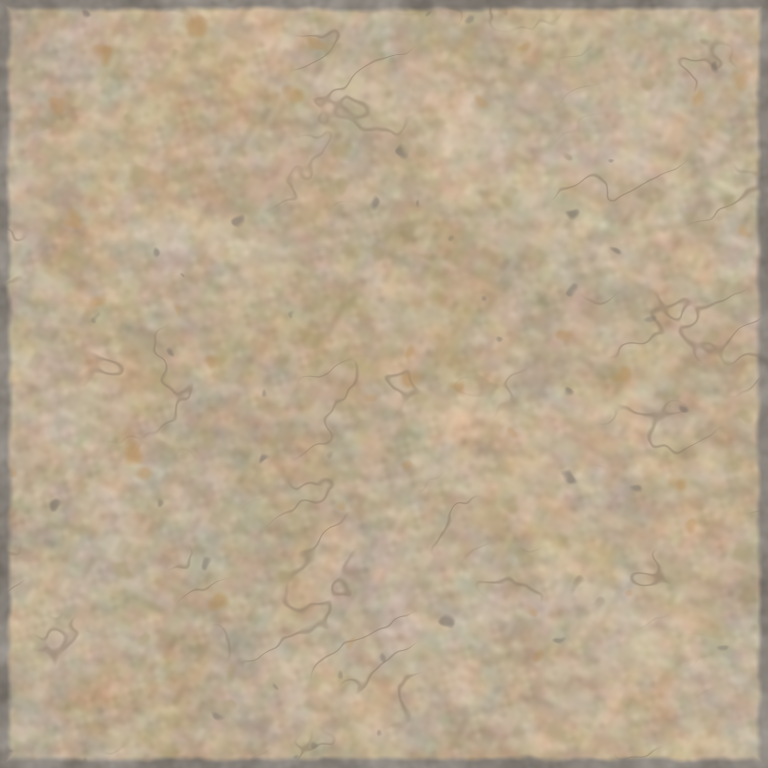
Give the GLSL for this texture, as a WebGL 1 fragment shader.

```glsl
precision highp float;
// A worn beige stone tile with a soft grey joint around its rim.
// Layered value noise gives mottling and hue drift; scattered soft spots
// and masked contour lines of noise add ochre stains, specks and cracks.
uniform vec2 u_resolution;

const vec3 STONE = vec3(0.745, 0.674, 0.574);
const vec3 JOINT = vec3(0.535, 0.512, 0.485);
const vec3 OCHRE = vec3(0.70, 0.55, 0.36);
const vec3 OLIVE = vec3(0.64, 0.59, 0.44);
const vec3 SOOT = vec3(0.46, 0.43, 0.40);
const vec3 CRACK = vec3(0.56, 0.49, 0.41);
const vec3 WARM_SHIFT = vec3(0.045, 0.0, -0.060);
const vec3 PINK_SHIFT = vec3(0.035, -0.025, 0.010);
const float JOINT_WIDTH = 0.012;
const float JOINT_BLUR = 0.005;
const float SPOT_CELLS = 17.0;
const float SPOT_SHARE = 0.38;
const float CRACK_STRENGTH = 0.50;

float hash(vec2 p) {
  return fract(sin(dot(p, vec2(127.1, 311.7))) * 43758.5453);
}

float noise(vec2 p) {
  vec2 cell = floor(p);
  vec2 f = fract(p);
  f = f * f * (3.0 - 2.0 * f);
  float low = mix(hash(cell), hash(cell + vec2(1.0, 0.0)), f.x);
  float high = mix(hash(cell + vec2(0.0, 1.0)), hash(cell + 1.0), f.x);
  return mix(low, high, f.y);
}

// Noise centred on zero, turned so that its lattice does not show
float grain(vec2 p, float scale, float seed) {
  vec2 turned = mat2(0.88, 0.48, -0.48, 0.88) * p;
  return noise(turned * scale + seed) - 0.5;
}

float mottling(vec2 p) {
  return 0.050 * grain(p, 7.0, 3.0)
       + 0.065 * grain(p, 24.0, 17.0)
       + 0.095 * grain(p * vec2(0.8, 1.15), 62.0, 41.0)
       + 0.060 * grain(p, 125.0, 73.0);
}

vec3 hueDrift(vec2 p) {
  float warm = 0.7 * grain(p, 13.0, 101.0) + 0.8 * grain(p, 48.0, 131.0);
  float pink = 0.5 * grain(p, 19.0, 157.0) + 0.9 * grain(p, 54.0, 181.0);
  return WARM_SHIFT * warm + PINK_SHIFT * pink;
}

// Sparse, ragged stains and specks, one candidate in each cell
vec3 addSpots(vec3 color, vec2 p) {
  vec2 ragged = p + 0.012 * vec2(grain(p, 70.0, 211.0), grain(p, 70.0, 239.0));
  vec2 q = ragged * SPOT_CELLS;
  vec2 home = floor(q);
  for (int y = -1; y <= 1; y++) {
    for (int x = -1; x <= 1; x++) {
      vec2 cell = home + vec2(float(x), float(y));
      vec2 center = cell + vec2(hash(cell + 11.3), hash(cell + 27.9));
      float kind = hash(cell + 43.7);
      float size = hash(cell + 61.1);
      float present = step(hash(cell + 83.5), SPOT_SHARE);
      bool isSpeck = kind < 0.40;
      vec3 tint = isSpeck ? SOOT : (kind < 0.72 ? OCHRE : OLIVE);
      float radius = isSpeck ? mix(0.08, 0.17, size) : mix(0.14, 0.32, size);
      float cover = 1.0 - smoothstep(0.25 * radius, radius, length(q - center));
      color = mix(color, tint, cover * present * mix(0.30, 0.55, size));
    }
  }
  return color;
}

// Short dark lines leaning up to the right, kept only in patches
float cracks(vec2 p) {
  vec2 along = mat2(0.90, -0.44, 0.44, 0.90) * p;
  float field = noise(along * vec2(13.0, 27.0) + 271.0)
              + 0.35 * grain(p, 55.0, 293.0);
  float line = 1.0 - smoothstep(0.0, 0.055, abs(field - 0.5));
  float patches = smoothstep(0.52, 0.78, noise(p * 12.0 + 313.0));
  return line * patches;
}

// Grey rim with a slightly uneven, blurred inner edge
float joint(vec2 p) {
  vec2 inset = min(p, 1.0 - p);
  float edge = min(inset.x, inset.y);
  edge += 0.005 * grain(p, 32.0, 337.0) + 0.003 * grain(p, 90.0, 359.0);
  return 1.0 - smoothstep(JOINT_WIDTH - JOINT_BLUR, JOINT_WIDTH + JOINT_BLUR, edge);
}

void main() {
  vec2 p = gl_FragCoord.xy / u_resolution;
  float tone = mottling(p);

  vec3 color = STONE + tone + hueDrift(p);
  color = mix(color, CRACK, CRACK_STRENGTH * cracks(p));
  color = addSpots(color, p);

  // The joint keeps its own broader light and dark patches
  vec3 jointColor = JOINT + 0.8 * tone + 0.10 * grain(p, 22.0, 383.0);
  color = mix(color, jointColor, joint(p));

  gl_FragColor = vec4(clamp(color, 0.0, 1.0), 1.0);
}
```
